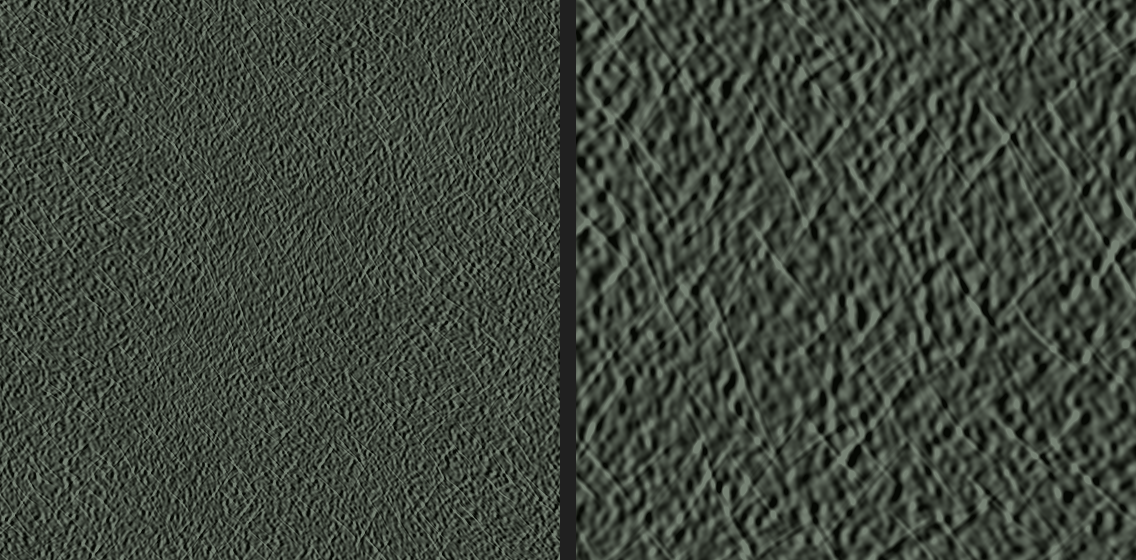
Left: the whole. Right: its middle third, enlarged.
Reproduce this texture procedurally as a WebGL 1 fragment shader.

```glsl
precision highp float;

// Dark green leather: a fine pebbled grain crossed by two families of
// diagonal creases. Noise layers form a height field, which is lit from
// the left by a finite difference and mapped to a two-colour ramp.

uniform vec2 u_resolution;

const vec3 SHADOW_GREEN = vec3(0.02, 0.03, 0.01);
const vec3 LIGHT_GREEN = vec3(0.41, 0.45, 0.40);
const vec2 LIGHT_STEP = vec2(-0.0020, 0.0005);
const float FALLING_ANGLE = 2.16;
const float RISING_ANGLE = 0.92;

float hash(vec2 cell) {
  return fract(sin(dot(cell, vec2(127.1, 311.7))) * 43758.5453);
}

vec2 hashGradient(vec2 cell) {
  return 2.0 * vec2(hash(cell), hash(cell + vec2(37.4, 91.8))) - 1.0;
}

// Gradient noise, roughly -0.6 to 0.6
float gradientNoise(vec2 p) {
  vec2 cell = floor(p);
  vec2 f = p - cell;
  vec2 w = f * f * f * (f * (f * 6.0 - 15.0) + 10.0);
  float a = dot(hashGradient(cell), f);
  float b = dot(hashGradient(cell + vec2(1.0, 0.0)), f - vec2(1.0, 0.0));
  float c = dot(hashGradient(cell + vec2(0.0, 1.0)), f - vec2(0.0, 1.0));
  float d = dot(hashGradient(cell + vec2(1.0, 1.0)), f - vec2(1.0, 1.0));
  return mix(mix(a, b, w.x), mix(c, d, w.x), w.y);
}

// Coordinates along and across a direction
vec2 alignTo(vec2 p, float angle) {
  float c = cos(angle);
  float s = sin(angle);
  return vec2(c * p.x + s * p.y, c * p.y - s * p.x);
}

// Slow bending, so that creases curve and drift
vec2 bend(vec2 p) {
  vec2 broad = vec2(gradientNoise(p * 2.6 + 3.7), gradientNoise(p * 2.6 + 41.3));
  vec2 local = vec2(gradientNoise(p * 24.0 + 8.1), gradientNoise(p * 24.0 + 63.9));
  return p + 0.05 * broad + 0.005 * local;
}

// Short soft strokes along a direction
float strokes(vec2 p, float angle, float seed) {
  return gradientNoise(alignTo(p, angle) * vec2(62.0, 150.0) + seed);
}

// One tilted line per long cell, tapering at both ends; size = cells per unit
float creases(vec2 p, float angle, vec2 size, float seed) {
  vec2 q = alignTo(p, angle) * size;
  float row = floor(q.y);
  q.x += 7.0 * hash(vec2(row, seed));
  vec2 cell = vec2(floor(q.x), row) + seed;
  vec2 f = fract(q);
  float tilt = 0.5 * hash(cell + 4.6) - 0.25;
  float centre = 0.35 + 0.3 * hash(cell + 9.2) + tilt * (f.x - 0.5);
  float reach = abs(f.y - centre) / size.y;
  float taper = smoothstep(0.0, 0.3, f.x) * smoothstep(1.0, 0.7, f.x);
  float strength = smoothstep(0.25, 1.0, hash(cell + 17.3));
  return (1.0 - smoothstep(0.0002, 0.0024, reach)) * taper * strength;
}

float creaseNetwork(vec2 p) {
  return creases(p, FALLING_ANGLE, vec2(7.0, 42.0), 11.0)
       + creases(p, FALLING_ANGLE + 0.2, vec2(13.0, 57.0), 83.0)
       + creases(p, RISING_ANGLE, vec2(9.0, 48.0), 57.0)
       + 0.8 * creases(p, RISING_ANGLE - 0.2, vec2(16.0, 61.0), 29.0);
}

float grain(vec2 p) {
  float pebbles = gradientNoise(alignTo(p, 0.22) * vec2(136.0, 104.0) + 5.2);
  float pores = gradientNoise(alignTo(p, 0.71) * vec2(195.0, 180.0) + 31.6);
  return pebbles + 0.4 * pores;
}

float leatherHeight(vec2 p) {
  return 0.68 * grain(p)
       + 0.46 * strokes(p, FALLING_ANGLE, 23.5)
       + 0.40 * strokes(p, RISING_ANGLE, 71.2)
       + 0.20 * creaseNetwork(p);
}

void main() {
  vec2 uv = gl_FragCoord.xy / min(u_resolution.x, u_resolution.y);
  vec2 p = bend(uv);

  // Relief: slopes facing the light brighten, the others darken
  float relief = leatherHeight(p - LIGHT_STEP) - leatherHeight(p + LIGHT_STEP);

  // Worn crease edges and faint uneven dye
  float wear = 0.28 * creaseNetwork(p);
  float dye = 0.07 * gradientNoise(uv * 5.0 + 14.6);

  float level = clamp(0.55 + 1.3 * relief + wear + dye, 0.0, 1.15);
  gl_FragColor = vec4(mix(SHADOW_GREEN, LIGHT_GREEN, level), 1.0);
}
```
